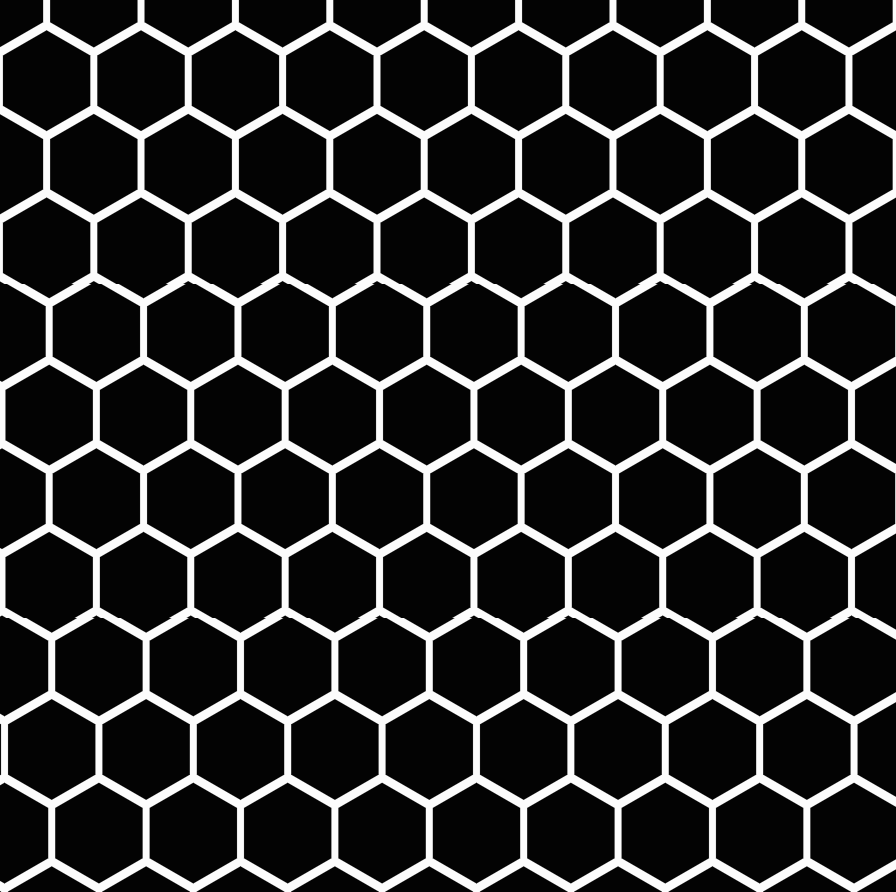
Write a Shadertoy shader that draws this pattern.

```glsl
// Black honeycomb cells outlined in white, with slight sideways steps between bands.

// Inset distance to the nearest hexagon of one rectangular lattice, positive inside.
// Lengths are in cell widths.
float cellInset(vec2 p) {
    vec2 period = vec2(1.0, 1.7714);
    vec2 q = abs(p - period * round(p / period));
    float side = 0.463 - q.x;                                // upright edges, thinner line
    float slant = (0.587 - q.y - 0.577 * q.x) * 0.866 - 0.046; // sloping edges
    return min(side, slant);
}

void mainImage(out vec4 fragColor, in vec2 fragCoord) {
    float cellsHigh = 9.45;
    vec2 p = fragCoord / iResolution.y * cellsHigh;

    // Every four rows the grid slips a little to the left
    float band = floor((p.y - 2.9) / 3.543);
    p.x -= 0.021 - 0.027 * band;

    // Two interleaved lattices make the honeycomb
    p.y -= 0.624;
    float inset = max(cellInset(p), cellInset(p - vec2(0.5, 0.8857)));

    float blur = 0.7 * cellsHigh / iResolution.y;
    float cell = smoothstep(-blur, blur, inset);
    fragColor = vec4(vec3(mix(0.99, 0.01, cell)), 1.0);
}
```
